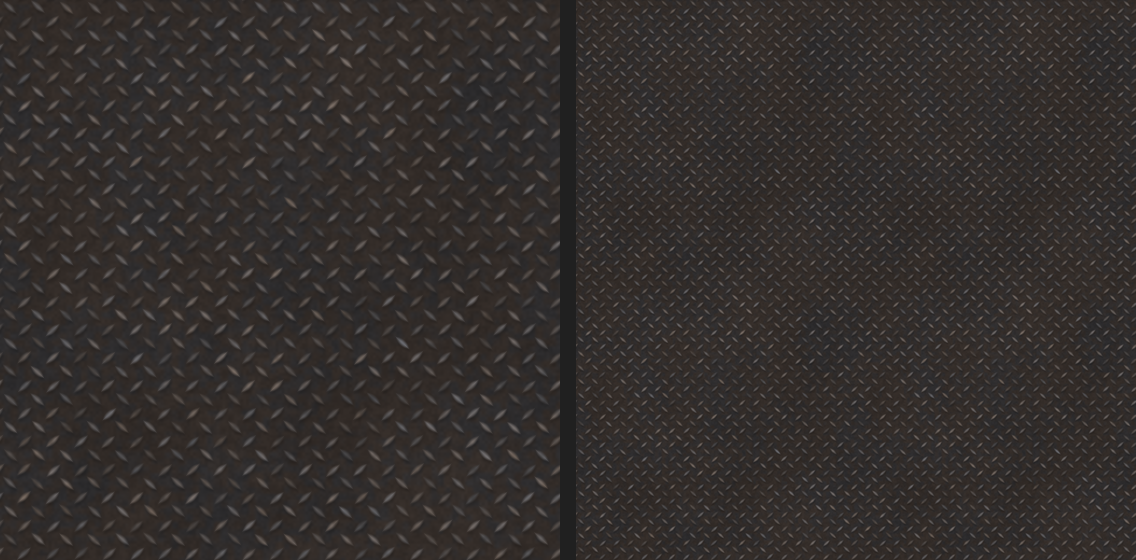
Left: one tile. Right: repeated 2 by 2.
This texture is drawn by a three.js fragment shader. Its source:

```glsl
// Dark worn tread plate: two interleaved 20 x 20 grids of raised lugs,
// leaning right and left by turns. Each lug is a soft tapered ridge with a
// shadow; wrapping value noise adds grime, speckle and warm or cool tints.
varying vec2 vUv;

const float REPEATS = 20.0;
const float HALF_LENGTH = 0.29;
const float HALF_WIDTH = 0.085;
const float SOFTNESS = 0.055;

const vec3 STEEL_WARM = vec3(0.200, 0.172, 0.156);
const vec3 STEEL_COOL = vec3(0.178, 0.174, 0.180);
const vec3 LUG_WARM = vec3(0.440, 0.385, 0.345);
const vec3 LUG_COOL = vec3(0.385, 0.390, 0.410);

float hash(vec2 p, float seed) {
  vec3 q = fract(vec3(p.xyx + seed) * vec3(0.1031, 0.1030, 0.0973));
  q += dot(q, q.yzx + 33.33);
  return fract((q.x + q.y) * q.z);
}

// Value noise that wraps after a whole number of cells
float tileNoise(vec2 uv, float period, float seed) {
  vec2 p = uv * period;
  vec2 cell = floor(p);
  vec2 f = fract(p);
  f = f * f * (3.0 - 2.0 * f);
  vec2 lo = mod(cell, period);
  vec2 hi = mod(cell + 1.0, period);
  float bottom = mix(hash(lo, seed), hash(vec2(hi.x, lo.y), seed), f.x);
  float top = mix(hash(vec2(lo.x, hi.y), seed), hash(hi, seed), f.x);
  return mix(bottom, top, f.y);
}

// Soft tapered ridge, 1 on its crest and 0 on the flat plate
float ridge(vec2 p, float lean, float width, float blur) {
  vec2 along = normalize(vec2(1.0, 0.9 * lean));
  float u = dot(p, along) / HALF_LENGTH;
  float v = dot(p, vec2(-along.y, along.x));
  float d = abs(v) - width * (1.0 - u * u);
  return 1.0 - smoothstep(-width, blur, d);
}

// Lays one grid of lugs over the plate colour
vec3 addLugs(vec3 plate, vec2 uv, vec2 centre, float lean, float seed) {
  vec2 p = uv * REPEATS - centre + 0.5;
  vec2 id = mod(floor(p), REPEATS);
  vec2 jitter = vec2(hash(id, seed), hash(id, seed + 7.0)) - 0.5;
  vec2 local = fract(p) - 0.5 - 0.06 * jitter;

  float shadow = ridge(local + vec2(-0.03, 0.10), lean, 0.10, 0.09);
  float lug = ridge(local, lean, HALF_WIDTH, SOFTNESS);

  // Each lug is polished and tinted a little differently
  float polish = mix(0.70, 1.05, hash(id, seed + 13.0));
  float wear = mix(0.85, 1.10, tileNoise(uv, 110.0, seed + 19.0));
  float tint = mix(hash(id, seed + 23.0), tileNoise(uv, 70.0, seed), 0.4);
  vec3 metal = mix(LUG_WARM, LUG_COOL, tint) * polish * wear;

  vec3 shaded = plate * (1.0 - 0.16 * shadow);
  return mix(shaded, max(metal, shaded), lug);
}

void main() {
  // Plate: broad grime, fine speckle and drifting tint
  float grime = 0.6 * tileNoise(vUv, 5.0, 3.0) + 0.4 * tileNoise(vUv, 13.0, 5.0);
  float speckle = 0.5 * tileNoise(vUv, 90.0, 11.0) + 0.5 * tileNoise(vUv, 190.0, 17.0);
  float tint = 0.4 * tileNoise(vUv, 8.0, 29.0) + 0.6 * tileNoise(vUv, 80.0, 31.0);
  vec3 color = mix(STEEL_WARM, STEEL_COOL, smoothstep(0.3, 0.85, tint));
  color *= 1.0 + 0.22 * (speckle - 0.5);

  // Lugs leaning right, then lugs leaning left between them
  color = addLugs(color, vUv, vec2(0.88, 0.22), 1.0, 41.0);
  color = addLugs(color, vUv, vec2(0.36, 0.74), -1.0, 59.0);

  color *= 1.0 + 0.16 * (grime - 0.5);
  gl_FragColor = vec4(color, 1.0);
}
```
